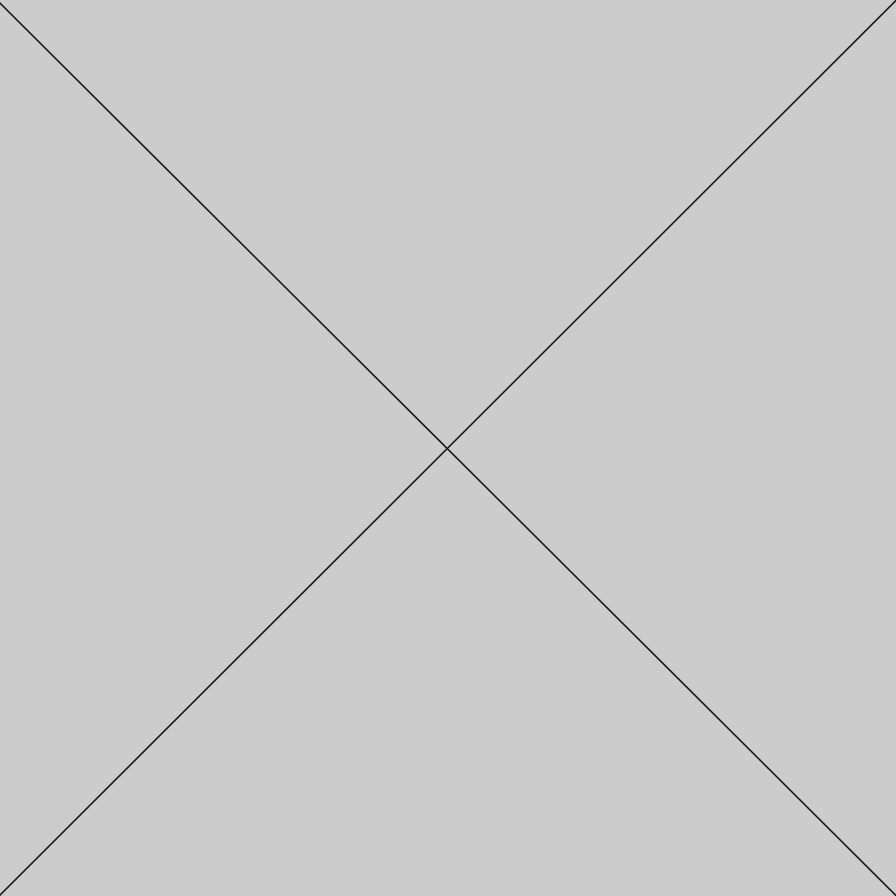
Write a three.js fragment shader that draws this background.

```glsl
// Two thin dark diagonals crossing on a flat light grey ground.
#define GROUND_COLOR vec3(0.8)
#define LINE_COLOR vec3(0.1)
#define HALF_WIDTH 0.0009
#define EDGE_SOFTNESS 0.0007
#define RISING_START vec2(0.0, 0.001)
#define RISING_END vec2(1.0, 0.9995)
#define FALLING_START vec2(0.0, 0.9965)
#define FALLING_END vec2(1.0, 0.0005)

varying vec2 vUv;

// Distance from a point to the endless line through a and b
float lineDistance(vec2 point, vec2 a, vec2 b) {
  vec2 direction = normalize(b - a);
  vec2 offset = point - a;
  return abs(offset.x * direction.y - offset.y * direction.x);
}

// Soft coverage of a stroke at a given distance from its axis
float strokeCoverage(float distanceToAxis) {
  return 1.0 - smoothstep(HALF_WIDTH - EDGE_SOFTNESS, HALF_WIDTH + EDGE_SOFTNESS, distanceToAxis);
}

void main() {
  float rising = lineDistance(vUv, RISING_START, RISING_END);
  float falling = lineDistance(vUv, FALLING_START, FALLING_END);

  // The nearer diagonal decides the ink
  float ink = strokeCoverage(min(rising, falling));
  gl_FragColor = vec4(mix(GROUND_COLOR, LINE_COLOR, ink), 1.0);
}
```
